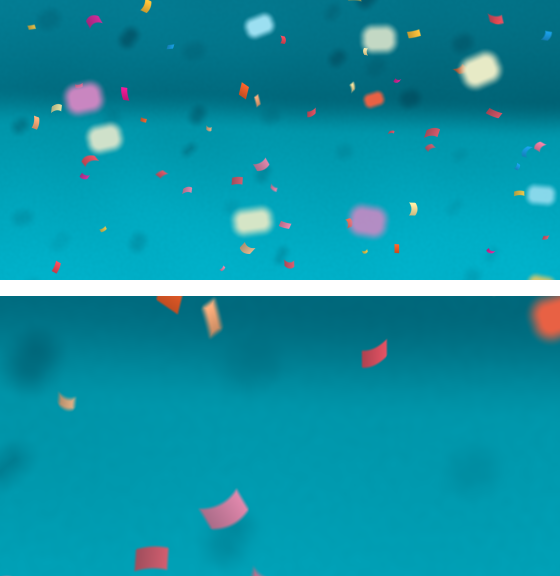
Top: the whole. Bottom: its middle third, enlarged.
Write a Shadertoy shader that draws this background.

```glsl
// Confetti falling in front of a teal wall, with blurred near flakes and soft shadows.

const vec3 WALL_TOP = vec3(0.01, 0.465, 0.55);
const vec3 WALL_SHADE = vec3(0.0, 0.40, 0.475);
const vec3 FLOOR_FAR = vec3(0.0, 0.585, 0.665);
const vec3 FLOOR_NEAR = vec3(0.0, 0.69, 0.785);
const vec3 SHADOW = vec3(0.0, 0.22, 0.29);

const int SHADOW_COUNT = 30;
const int FLAKE_COUNT = 58;
const int BLUR_COUNT = 10;

// Colours of the sharp flakes
const vec3 PAPER[8] = vec3[8](
    vec3(1.0, 0.74, 0.20), vec3(0.90, 0.10, 0.56), vec3(0.96, 0.36, 0.14),
    vec3(1.0, 0.89, 0.60), vec3(0.10, 0.60, 0.88), vec3(0.93, 0.28, 0.34),
    vec3(0.94, 0.48, 0.62), vec3(0.98, 0.66, 0.46));

// Colours of the near flakes, with half length in w
const vec4 NEAR_PAPER[6] = vec4[6](
    vec4(0.91, 0.92, 0.78, 0.066), vec4(0.84, 0.53, 0.77, 0.064),
    vec4(0.62, 0.88, 0.95, 0.048), vec4(0.86, 0.90, 0.80, 0.058),
    vec4(0.98, 0.79, 0.36, 0.047), vec4(0.94, 0.38, 0.26, 0.034));

vec4 hash4(float n) {
    vec4 p = fract(n * vec4(0.1031, 0.1030, 0.0973, 0.1099));
    p += dot(p, p.wzxy + 33.33);
    return fract((p.xxyz + p.yzzw) * p.zywx);
}

float cornerSlope(vec2 cell, vec2 offset) {
    vec2 slope = hash4(dot(cell, vec2(1.0, 57.0)) + 211.0).xy * 2.0 - 1.0;
    return dot(slope, offset);
}

float gradientNoise(vec2 p) {
    vec2 cell = floor(p), f = fract(p);
    vec2 u = f * f * f * (f * (f * 6.0 - 15.0) + 10.0);
    vec2 e = vec2(1.0, 0.0);
    return mix(mix(cornerSlope(cell, f), cornerSlope(cell + e, f - e), u.x),
               mix(cornerSlope(cell + e.yx, f - e.yx), cornerSlope(cell + 1.0, f - 1.0), u.x), u.y);
}

// Evenly spread point with some jitter, reaching slightly past the canvas
vec2 scatter(float index, vec2 start, vec2 jitter, float aspect) {
    vec2 even = fract(start + index * vec2(0.7549, 0.5698));
    vec2 spot = even + (jitter - 0.5) * 0.16;
    return (spot * 1.04 - 0.02) * vec2(aspect, 1.0);
}

vec2 rotate(vec2 p, float angle) {
    float c = cos(angle), s = sin(angle);
    return vec2(c * p.x + s * p.y, c * p.y - s * p.x);
}

float roundBoxMask(vec2 p, vec2 halfSize, float radius, float blur) {
    vec2 q = abs(p) - halfSize + radius;
    float d = length(max(q, 0.0)) + min(max(q.x, q.y), 0.0) - radius;
    return 1.0 - smoothstep(-blur, blur, d);
}

vec3 backdrop(vec2 p, float aspect) {
    float across = p.x / aspect;
    float horizon = 0.625 - 0.05 * across + 0.02 * gradientNoise(p * 2.0);
    vec3 wall = mix(WALL_SHADE, WALL_TOP, smoothstep(0.55, 1.0, p.y));
    wall *= 1.05 - 0.10 * across;
    vec3 ground = mix(FLOOR_NEAR, FLOOR_FAR, smoothstep(0.0, 0.62, p.y));
    vec3 col = mix(ground, wall, smoothstep(-0.08, 0.07, p.y - horizon));
    return col * (1.0 + 0.04 * gradientNoise(p * 3.0) + 0.02 * gradientNoise(p * 70.0));
}

vec3 addShadows(vec3 col, vec2 p, float aspect) {
    for (int i = 0; i < SHADOW_COUNT; i++) {
        float n = float(i);
        vec4 h = hash4(n + 31.0), k = hash4(n + 431.0);
        vec2 q = rotate(p - scatter(n, vec2(0.23, 0.61), h.xy, aspect), 0.2 + k.x);
        vec2 halfSize = mix(0.022, 0.044, h.z) * vec2(1.0, mix(0.5, 0.85, k.y));
        float mask = roundBoxMask(q, halfSize, halfSize.y, 0.021);
        float strength = mix(0.10, 0.50, h.w * h.w) * mix(0.7, 1.15, p.y);
        col = mix(col, SHADOW, mask * strength);
    }
    return col;
}

vec3 addFlakes(vec3 col, vec2 p, float aspect, float pixel) {
    for (int i = 0; i < FLAKE_COUNT; i++) {
        float n = float(i);
        vec4 h = hash4(n + 73.0), k = hash4(n + 673.0);
        float angle = (k.x - 0.5) * 1.3 + (k.y > 0.7 ? 1.2 : 0.0);
        vec2 q = rotate(p - scatter(n, vec2(0.41, 0.17), h.xy, aspect), angle);
        vec2 halfSize = mix(0.009, 0.026, h.z) * vec2(1.0, mix(0.38, 0.68, h.w));
        // Shear and curl the paper
        q.x += (k.z - 0.5) * 1.1 * q.y;
        q.y += (k.w - 0.5) * 0.9 * q.x * q.x / halfSize.x;
        float blur = max(mix(0.002, 0.006, k.z * k.z), 0.7 * pixel);
        float mask = roundBoxMask(q, halfSize, 0.002, blur);
        float sheen = 0.96 + 0.14 * clamp(q.x / halfSize.x, -1.0, 1.0);
        vec3 paper = PAPER[int(hash4(n + 919.0).x * 8.0) % 8];
        col = mix(col, paper * sheen, mask * mix(0.8, 1.0, k.y));
    }
    return col;
}

vec3 addNearFlakes(vec3 col, vec2 p, float aspect) {
    for (int i = 0; i < BLUR_COUNT; i++) {
        float n = float(i);
        vec4 h = hash4(n + 137.0);
        vec4 paper = NEAR_PAPER[i % 6];
        vec2 q = rotate(p - scatter(n, vec2(0.90, 0.73), h.xy, aspect), (h.z - 0.4) * 0.7);
        vec2 halfSize = paper.w * vec2(1.0, mix(0.62, 0.85, h.w));
        float mask = roundBoxMask(q, halfSize, halfSize.y * 0.8, paper.w * 0.33);
        col = mix(col, paper.rgb, mask * mix(0.8, 1.0, h.z));
    }
    return col;
}

void mainImage(out vec4 fragColor, in vec2 fragCoord) {
    vec2 p = fragCoord / iResolution.y;
    float aspect = iResolution.x / iResolution.y;
    vec3 col = backdrop(p, aspect);
    col = addShadows(col, p, aspect);
    col = addFlakes(col, p, aspect, 1.0 / iResolution.y);
    col = addNearFlakes(col, p, aspect);
    fragColor = vec4(clamp(col, 0.0, 1.0), 1.0);
}
```
